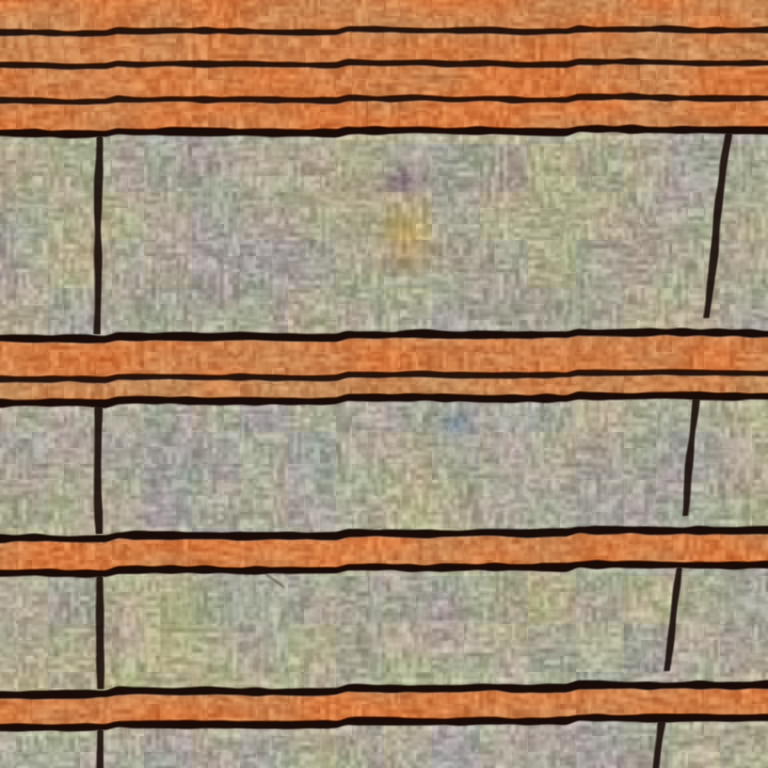
A Shadertoy shader for this texture:

```glsl
// Woven cloth: grey-beige panels split by orange bands with dark outlines,
// crossed by two thin vertical seams. Lines are distance masks on slightly
// warped coordinates; hash and value noise add threads, blotches and stains.

const vec3 CLOTH  = vec3(0.665, 0.650, 0.575);
const vec3 ORANGE = vec3(0.835, 0.475, 0.250);
const vec3 TAN    = vec3(0.760, 0.540, 0.350);
const vec3 INK    = vec3(0.095, 0.045, 0.030);

// Top and bottom of each orange band, measured down from the upper edge
const vec2 BANDS[4] = vec2[4](vec2(-0.05, 0.171), vec2(0.4365, 0.5195),
                              vec2(0.695, 0.740), vec2(0.897, 0.940));
// Dark lines inside the bands
const float INNER[4] = float[4](0.040, 0.083, 0.129, 0.489);

float hash(vec2 p) {
    vec3 q = fract(p.xyx * vec3(0.1031, 0.1030, 0.0973));
    q += dot(q, q.yzx + 33.33);
    return fract((q.x + q.y) * q.z);
}

float noise(vec2 p) {
    vec2 i = floor(p), f = fract(p);
    f = f * f * (3.0 - 2.0 * f);
    return mix(mix(hash(i), hash(i + vec2(1, 0)), f.x),
               mix(hash(i + vec2(0, 1)), hash(i + vec2(1, 1)), f.x), f.y);
}

// Signed noise in -0.5..0.5
float grain(vec2 p) { return noise(p) - 0.5; }

// Soft stroke around distance d
float stroke(float d, float width, float soft) {
    return 1.0 - smoothstep(0.5 * width - soft, 0.5 * width + soft, abs(d));
}

// Soft interval from a to b
float span(float v, float a, float b, float soft) {
    return smoothstep(a - soft, a + soft, v) * (1.0 - smoothstep(b - soft, b + soft, v));
}

float spot(vec2 p, vec2 center, vec2 radius) {
    vec2 d = (p - center) / radius;
    return exp(-dot(d, d));
}

// Bands climb to the right, with small upward steps at regular intervals
float warpRows(vec2 p) {
    float drift = fract((p.x - 0.156) / 0.3);
    float saw = drift - smoothstep(0.93, 1.0, drift);
    float wobble = 0.0025 * grain(vec2(p.x * 22.0, p.y * 9.0));
    return p.y + mix(0.003, 0.015, p.y) * (p.x - 0.5) - 0.004 * (saw - 0.45) + wobble;
}

// Crossed threads whose direction changes from block to block
float weave(vec2 p) {
    float across = grain(p * vec2(55.0, 190.0));
    float down = grain(p * vec2(190.0, 55.0) + 40.0);
    float turn = smoothstep(0.3, 0.7, hash(floor(p * 48.0)));
    return mix(across, down, turn) + 0.8 * grain(p * 150.0 + 9.0);
}

vec3 clothColor(vec2 p) {
    float blocks = hash(floor(p * 16.0) + 3.0) - 0.5;
    float blotch = grain(p * 9.0 + 17.0);
    vec3 c = CLOTH + 0.17 * weave(p) + 0.025 * blocks;
    c += vec3(0.05, 0.035, -0.07) * (blotch + 0.6 * blocks);
    c += vec3(0.05, -0.03, 0.03) * grain(p * 24.0 + 5.0);
    // Worn and stained places
    c -= vec3(0.20, 0.23, 0.16) * spot(p, vec2(0.523, 0.235), vec2(0.018, 0.016));
    c += vec3(0.05, -0.03, -0.13) * spot(p, vec2(0.530, 0.310), vec2(0.030, 0.040));
    c -= vec3(0.12, 0.08, 0.0) * spot(p, vec2(0.593, 0.552), vec2(0.018, 0.016));
    float scratch = stroke(p.y - 0.756 - 0.7 * (p.x - 0.358), 0.004, 0.003);
    return c - 0.25 * scratch * span(p.x, 0.345, 0.370, 0.004);
}

vec3 bandColor(vec2 p, float row) {
    float faded = 0.28 + 0.9 * grain(p * vec2(14.0, 30.0));
    faded += 0.55 * span(row, 0.489, 0.53, 0.003) + 0.2 * span(row, 0.0, 0.083, 0.01);
    vec3 c = mix(ORANGE, TAN, clamp(faded, 0.0, 1.0));
    return c + vec3(0.13, 0.15, 0.13) * weave(p);
}

void mainImage(out vec4 fragColor, in vec2 fragCoord) {
    vec2 p = fragCoord / iResolution.xy;
    p.y = 1.0 - p.y;
    float soft = max(0.0020, 0.75 / iResolution.y);
    float row = warpRows(p);
    float press = 1.0 + 0.5 * grain(p * vec2(45.0, 30.0));  // uneven line weight

    // Seams: one nearly upright, one leaning
    float leftSeam = p.x - 0.1285 - 0.006 * grain(vec2(3.0, p.y * 11.0));
    float rightSeam = p.x - 0.967 + 0.113 * p.y - 0.004 * grain(vec2(8.0, p.y * 18.0));

    float band = 0.0, ink = 0.0, halo = 0.0;
    for (int i = 0; i < 4; i++) {
        vec2 b = BANDS[i];
        band = max(band, span(row, b.x, b.y, soft));
        float edge = min(abs(row - b.x), abs(row - b.y));
        ink = max(ink, stroke(edge, 0.0098 * press, soft));
        halo = max(halo, stroke(edge - 0.010, 0.004, 0.004));
        ink = max(ink, 0.93 * stroke(row - INNER[i], 0.0078 * press, soft));

        // Seams fill the panel below; the leaning one stops short
        float panelEnd = i < 3 ? BANDS[i + 1].x : 1.1;
        float leftInk = stroke(leftSeam, 0.0095 * press, soft) * span(row, b.y, panelEnd - 0.006, soft);
        float rightInk = stroke(rightSeam, 0.0090 * press, soft) * span(row, b.y, panelEnd - 0.019, soft);
        ink = max(ink, 0.9 * max(leftInk, rightInk));
    }

    vec3 color = mix(clothColor(p) + 0.05 * halo, bandColor(p, row), band);
    color = mix(color, INK, ink);
    fragColor = vec4(clamp(color, 0.0, 1.0), 1.0);
}
```
